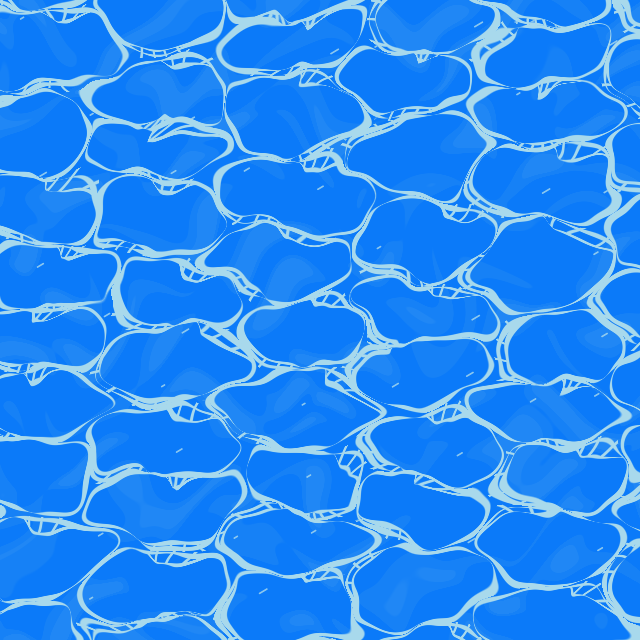
This texture is drawn by a three.js fragment shader. Its source:

```glsl
// Cartoon pool water: a net of pale caustic lines over bright blue with soft swirls.
varying vec2 vUv;

const vec2 GRID = vec2(5.0, 9.0);
const vec3 DEEP_BLUE = vec3(0.045, 0.48, 0.975);
const vec3 SWIRL_BLUE = vec3(0.085, 0.505, 0.965);
const vec3 GLOW_BLUE = vec3(0.125, 0.53, 0.96);
const vec3 FOAM = vec3(0.66, 0.85, 0.925);

vec2 hash2(vec2 p) {
  return fract(sin(vec2(dot(p, vec2(127.1, 311.7)), dot(p, vec2(269.5, 183.3)))) * 43758.5);
}

// 1 inside the shape, 0 outside, with a smooth edge
float fill(float dist) {
  return 1.0 - smoothstep(-0.0009, 0.0009, dist);
}

// Cell centre in grid units; odd columns are staggered
vec2 cellSite(vec2 id) {
  vec2 jitter = (hash2(id) - 0.5) * vec2(0.32, 0.55);
  return id + vec2(0.5, 0.25 + 0.5 * mod(id.x, 2.0)) + jitter;
}

vec2 ripple(vec2 p) {
  vec2 bend = 0.008 * sin(p.yx * vec2(37.0, 31.0) + 2.0 * sin(p * 15.0 + 1.3));
  return p + bend + 0.0032 * sin(p.yx * vec2(88.0, 71.0) + 2.5 * sin(p * 29.0));
}

// Distance to the rim of the rounded cell, in canvas units
float cellRim(vec2 p, out vec2 nearestId, out vec2 nearest) {
  vec2 base = floor(p);
  float best = 100.0;
  for (int j = -2; j <= 2; j++) {
    for (int i = -2; i <= 2; i++) {
      vec2 id = base + vec2(float(i), float(j));
      vec2 site = cellSite(id);
      float dist = dot(site - p, site - p);
      if (dist < best) {
        best = dist;
        nearest = site;
        nearestId = id;
      }
    }
  }
  // Soft minimum over all borders rounds the corners
  float sum = 0.0;
  for (int j = -2; j <= 2; j++) {
    for (int i = -2; i <= 2; i++) {
      vec2 site = cellSite(base + vec2(float(i), float(j)));
      vec2 across = site - nearest;
      if (dot(across, across) > 0.0001) {
        float dist = dot(0.5 * (site + nearest) - p, across) / length(across * GRID);
        sum += exp(-75.0 * dist);
      }
    }
  }
  return -log(sum) / 75.0;
}

// Tapered strokes along the rim, with lens gaps and small bubbles
float causticNet(vec2 uv) {
  vec2 id, site;
  vec2 p = ripple(uv) * GRID + vec2(0.2, 0.0);
  float rim = cellRim(p, id, site);
  vec2 arm = (p - site) / GRID;
  float angle = atan(arm.y, arm.x);
  vec2 rnd = hash2(id + 17.0);
  float phase = 6.283 * rnd.x;

  float width = 0.0026 + 0.0015 * sin(3.0 * angle + phase) + 0.0012 * sin(7.0 * angle + 9.0 * rnd.y);
  float bubble = smoothstep(0.86, 0.99, cos(angle - 0.35 - 0.9 * rnd.x)) * step(0.3, rnd.y);
  float lens = smoothstep(0.7, 1.0, cos(angle - 2.2 - 3.0 * rnd.y));
  float inset = 0.017 * bubble + 0.009 * lens;

  float strokes = min(abs(rim) - width, abs(rim - inset) - 0.85 * width);
  // Short bars split the bubble gap into loops
  float bars = length(arm) * abs(sin(11.0 * angle + phase)) / 11.0 - 0.0019;
  bars = max(bars, max(rim - inset, 0.004 - inset));
  return fill(min(strokes, bars));
}

// Layered, bent sines for the faint swirls
float swirl(vec2 p) {
  p += 0.035 * sin(p.yx * vec2(19.0, 23.0) + 2.0 * sin(p * 11.0));
  p += 0.014 * sin(p.yx * vec2(53.0, 47.0) + 1.7);
  return sin(p.x * 23.0 + 2.0 * sin(p.y * 17.0)) * sin(p.y * 46.0 + 2.0 * sin(p.x * 13.0))
       + 0.4 * sin(p.x * 31.0 - p.y * 59.0);
}

// Sparse slanted glints
float glints(vec2 uv) {
  vec2 id = floor(uv * 9.0);
  vec2 rnd = hash2(id + 41.0);
  vec2 q = uv - (id + 0.25 + 0.5 * rnd) / 9.0;
  q = mat2(0.86, -0.51, 0.51, 0.86) * q;
  float reach = 0.002 + 0.005 * rnd.x;
  q.x -= clamp(q.x, -reach, reach);
  return fill(length(q) - 0.0013) * step(0.62, fract(rnd.x * 7.0 + rnd.y * 5.0));
}

void main() {
  float tone = swirl(vUv);
  vec3 color = mix(DEEP_BLUE, SWIRL_BLUE, smoothstep(0.29, 0.33, tone));
  color = mix(color, GLOW_BLUE, smoothstep(0.73, 0.77, tone));
  float foam = max(causticNet(vUv), 0.8 * glints(vUv));
  gl_FragColor = vec4(mix(color, FOAM, foam), 1.0);
}
```
